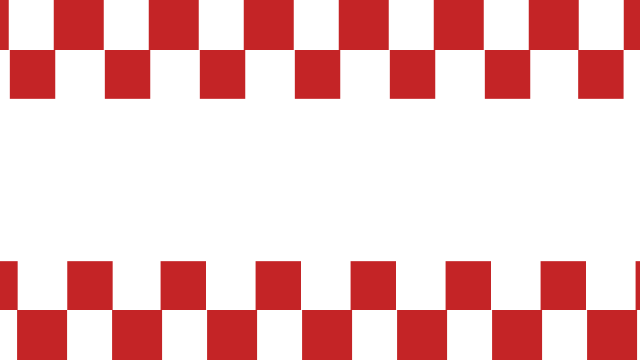
Give the GLSL for this background, as a WebGL 1 fragment shader.

```glsl
precision mediump float;
// Two staggered rows of red checks along the top and the bottom of a white field.
// The bottom band is the top band turned half way round, so both share one
// formula; each row is a repeated interval with box-filtered edges.

uniform vec2 u_resolution;

const vec2 CANVAS = vec2(768.0, 432.0); // design units across the canvas
const float PERIOD = 114.0;             // spacing of checks in a row

// Smooth coverage of the side where the signed distance is positive.
float cover(float inside, float pixel) {
  return clamp(0.5 + inside / pixel, 0.0, 1.0);
}

// Row of repeated checks, given the left edge and width of the first one.
float checks(float x, float left, float width, float pixel) {
  float fromCentre = abs(mod(x - left - 0.5 * width + 0.5 * PERIOD, PERIOD) - 0.5 * PERIOD);
  return cover(0.5 * width - fromCentre, pixel);
}

void main() {
  vec2 pixel = CANVAS / u_resolution;
  vec2 p = gl_FragCoord.xy * pixel;

  // Depth from the nearest long edge; the lower half is rotated onto the upper.
  bool lower = p.y < 0.5 * CANVAS.y;
  float x = lower ? 829.0 - p.x : p.x;
  float depth = lower ? p.y : CANVAS.y - p.y;

  // Outer row of wide checks, inner row of narrower ones in its gaps.
  float outerBand = cover(60.0 - depth, pixel.y);
  float innerBand = cover(118.6 - depth, pixel.y) - outerBand;
  float innerX = x + 2.0 * step(665.0, x); // the last inner checks sit slightly closer
  float red = outerBand * checks(x, 64.5, 60.0, pixel.x)
            + innerBand * checks(innerX, 11.8, 54.5, pixel.x);

  gl_FragColor = vec4(mix(vec3(1.0), vec3(0.77, 0.14, 0.15), red), 1.0);
}
```
